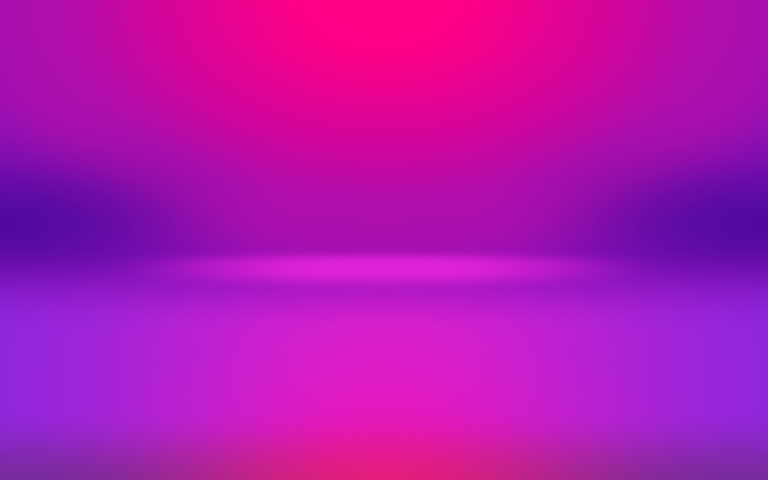
Write a WebGL 2 fragment shader that draws this background.

```glsl
#version 300 es
precision highp float;
// Empty studio stage: a magenta wall glow, a violet floor and a soft light strip on the horizon.

#define LAMP_WIDTH 0.50      // sideways scale of the wall glow
#define SHADE_Y 0.535        // height of the dark side bands
#define SHADE_SPREAD 0.125
#define FLOOR_FAR 0.485      // where the wall starts to turn into floor
#define FLOOR_NEAR 0.31
#define STRIP_Y 0.443        // height of the light strip
#define STRIP_REACH 0.76     // half length of the light strip

uniform vec2 u_resolution;
out vec4 fragColor;

const vec3 HOT_PINK = vec3(1.00, 0.00, 0.52);
const vec3 CERISE   = vec3(0.82, 0.02, 0.61);
const vec3 PURPLE   = vec3(0.68, 0.06, 0.68);
const vec3 VIOLET   = vec3(0.53, 0.06, 0.72);
const vec3 INDIGO   = vec3(0.32, 0.04, 0.62);
const vec3 ORCHID   = vec3(0.86, 0.12, 0.80);
const vec3 IRIS     = vec3(0.55, 0.15, 0.86);
const vec3 ROSE     = vec3(0.89, 0.12, 0.47);
const vec3 PLUM     = vec3(0.47, 0.17, 0.60);
const vec3 STRIP    = vec3(0.89, 0.14, 0.85);

float bell(float x, float spread) {
    float t = x / spread;
    return exp(-t * t);
}

// Wall: radial ramp from a lamp at the top centre, with dark bands at both sides.
vec3 wallColor(vec2 p) {
    float d = length(vec2(p.x * LAMP_WIDTH, 1.0 - p.y));
    vec3 color = mix(HOT_PINK, CERISE, smoothstep(0.06, 0.34, d));
    color = mix(color, PURPLE, smoothstep(0.27, 0.46, d));
    color = mix(color, VIOLET, smoothstep(0.46, 0.66, d));
    float shade = bell(p.y - SHADE_Y, SHADE_SPREAD) * smoothstep(0.25, 1.0, abs(p.x));
    return mix(color, INDIGO, shade);
}

// Floor: orchid centre to iris sides, warmer and duller along the front edge.
vec3 floorColor(vec2 p) {
    float d = length(vec2(p.x, (p.y - 0.14) * 1.1));
    vec3 color = mix(ORCHID, IRIS, smoothstep(0.0, 1.15, d));
    color = mix(color, HOT_PINK, 0.35 * bell(length(vec2(p.x * 0.5, p.y)), 0.2));
    vec3 front = mix(ROSE, PLUM, smoothstep(0.0, 0.9, abs(p.x)));
    return mix(color, front, 1.0 - smoothstep(-0.02, 0.15, p.y));
}

// Light strip: a crisp upper edge, a softer lower one, tapered ends.
float stripLight(vec2 p) {
    float offset = p.y - STRIP_Y;
    float taper = 1.0 - smoothstep(0.1, STRIP_REACH, abs(p.x));
    float spread = (offset > 0.0 ? 0.026 : 0.034) * mix(0.75, 1.0, taper);
    float t = offset / spread;
    return exp(-abs(t * t * t)) * taper;
}

void main() {
    vec2 p = gl_FragCoord.xy / u_resolution;
    p.x = 2.0 * p.x - 1.0;
    float ground = 1.0 - smoothstep(FLOOR_NEAR, FLOOR_FAR, p.y);
    vec3 color = mix(wallColor(p), floorColor(p), ground);
    color = mix(color, STRIP, 0.95 * stripLight(p));
    fragColor = vec4(color, 1.0);
}
```
